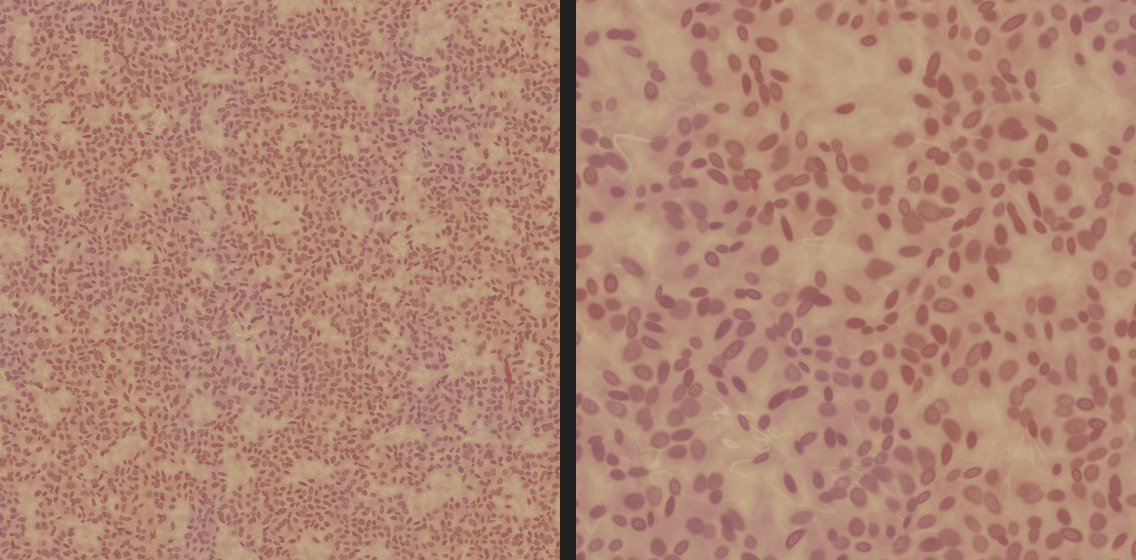
Left, the full canvas; right, a detail of the centre.
This texture is drawn by a three.js fragment shader. Its source:

```glsl
// Stained tissue: crowded rosy nuclei over a pink ground with cream fibres.
// Nuclei are jittered cellular ellipses thinned by a density field; the ground,
// fibres and gaps come from layered, warped sines, crossed by two faint vessels.
varying vec2 vUv;

vec2 hash2(vec2 p) {
  vec3 q = fract(p.xyx * vec3(0.1031, 0.1030, 0.0973));
  q += dot(q, q.yzx + 33.33);
  return fract((q.xx + q.yz) * q.zy);
}

mat2 rotation(float angle) {
  float c = cos(angle), s = sin(angle);
  return mat2(c, s, -s, c);
}

// Layered sines, each octave turned and bent; roughly -0.7 to 0.7
float waves(vec2 p) {
  float sum = 0.0, amplitude = 0.5;
  for (int i = 0; i < 5; i++) {
    p = rotation(0.9) * p * 1.6 + 0.75 * sin(p.yx * 0.9 + 1.7);
    sum += amplitude * sin(p.x) * cos(p.y);
    amplitude *= 0.66;
  }
  return sum;
}

// Closeness to a wandering vessel that ends at both sides of its height
float vessel(vec2 uv, vec2 base) {
  vec2 p = uv - base;
  float bend = 0.008 * sin(p.y * 34.0) - 0.7 * max(p.y - 0.24, 0.0);
  float ends = smoothstep(-0.03, 0.04, p.y) * (1.0 - smoothstep(0.3, 0.4, p.y));
  return ends * exp(-pow((p.x - bend) / 0.009, 2.0));
}

float vessels(vec2 uv) {
  return max(vessel(uv, vec2(0.265, 0.0)), vessel(uv, vec2(0.905, 0.25)));
}

float crowding(vec2 uv) {
  float field = waves(uv * 23.0 + 4.0) + 0.25 * waves(uv * 7.0 + 9.0);
  return smoothstep(-0.6, 0.12, field) * (1.0 - 0.75 * vessels(uv));
}

// x: nucleus stain, y: pale halo, z: surrounding cytoplasm
vec3 nuclei(vec2 uv) {
  vec2 p = uv * 80.0;
  vec2 home = floor(p);
  vec3 result = vec3(0.0);
  for (int j = -1; j <= 1; j++) {
    for (int i = -1; i <= 1; i++) {
      vec2 cell = home + vec2(float(i), float(j));
      vec2 shape = hash2(cell + 37.0);
      vec2 chance = hash2(cell + 91.0);
      vec2 center = cell + 0.14 + 0.72 * hash2(cell);
      float present = step(chance.x, 0.06 + 0.9 * crowding(center / 80.0));

      // Ellipse turned along a slowly changing grain, plus scatter
      float angle = 3.0 * sin(center.x * 0.13 + 2.0 * sin(center.y * 0.11)) + 2.2 * shape.x;
      vec2 d = rotation(angle) * (p - center) * vec2(0.88, 1.05 + 0.5 * shape.y * shape.y);
      float r = length(d);
      float size = mix(0.31, 0.45, chance.y);
      float body = 1.0 - smoothstep(size - 0.13, size + 0.09, r);

      // Some nuclei are open, with a dark rim and a central dot
      float open = smoothstep(0.45, 0.9, shape.x) * (1.0 - smoothstep(0.08, size * 0.8, r));
      float dot_ = 1.0 - smoothstep(0.04, 0.15, r);
      float stain = body * mix(0.55, 1.0, shape.y) * (1.0 - 0.5 * open + 0.3 * open * dot_);
      float halo = exp(-pow((r - size - 0.17) / 0.09, 2.0)) * shape.x;
      result = max(result, present * vec3(stain, halo, 1.0 - smoothstep(0.3, 0.95, r)));
    }
  }
  return result;
}

void main() {
  vec2 uv = vUv;
  vec2 bent = uv + 0.0025 * sin(uv.yx * 95.0 + 3.0 * sin(uv * 41.0));
  float crowd = crowding(uv);
  float vein = vessels(uv);
  float tint = waves(uv * 6.0 + 2.0);
  float mottle = waves(uv * 75.0 + 6.0);
  vec3 cells = nuclei(bent);

  // Pink ground fading to cream between the clusters
  vec3 pink = mix(vec3(0.715, 0.535, 0.445), vec3(0.70, 0.53, 0.49), smoothstep(-0.3, 0.5, tint));
  vec3 cream = vec3(0.745, 0.635, 0.51);
  float paleness = 0.36 + 0.45 * (1.0 - crowd) + 0.75 * mottle;
  vec3 color = mix(pink, cream, clamp(paleness, 0.0, 1.0));
  color = mix(color, vec3(0.675, 0.475, 0.43), 0.42 * cells.z);

  // Thin, broken bright fibres
  float strand = abs(waves(rotation(0.6) * bent * vec2(30.0, 44.0) + 11.0));
  float fibre = (1.0 - smoothstep(0.0, 0.09, strand)) * smoothstep(-0.1, 0.5, waves(uv * 17.0 + 20.0));
  color = mix(color, vec3(0.79, 0.71, 0.57), fibre * (0.75 - 0.4 * crowd));
  color = mix(color, cream, 0.3 * cells.y);

  // Orange vessel walls with red flecks
  color = mix(color, vec3(0.72, 0.52, 0.42), 0.6 * vein);
  float fleck = smoothstep(0.2, 0.42, waves(uv * vec2(85.0, 38.0)));
  color = mix(color, vec3(0.60, 0.30, 0.27), 0.7 * fleck * smoothstep(0.5, 0.95, vein));

  // Nuclear stain, leaning to violet where the ground does
  vec3 stainColor = mix(vec3(0.585, 0.335, 0.325), vec3(0.565, 0.345, 0.385), smoothstep(-0.2, 0.5, tint));
  color = mix(color, stainColor, 0.9 * cells.x);

  // Fine uneven grain
  color += 0.022 * waves(uv * 160.0 + 15.0);
  gl_FragColor = vec4(color, 1.0);
}
```
